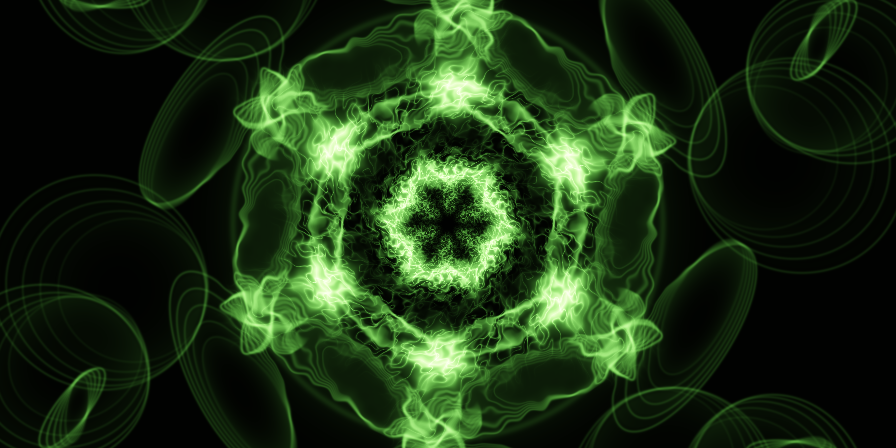
This background is drawn by a WebGL 1 fragment shader. Its source:

```glsl
precision highp float;
// A glowing green six-fold mandala on black: a burning ring, six white nodes,
// tangled knots, and faint veils curling outward. Ribbons are nested ellipses
// repeated by rotation; wisps are ridged noise in seamless log-polar space.

uniform vec2 u_resolution;

const float TAU = 6.2831853;
const float SECTOR = TAU / 6.0;
const float AXIS = 0.445;          // direction of the first node
const float NODE_RADIUS = 0.302;
const float KNOT_RADIUS = 0.455;
const float RING_RADIUS = 0.115;
const float LINE_WIDTH = 0.0032;
const float WARP = 0.085;          // raggedness of the inner figure
const vec3 GLOW_RATE = vec3(0.42, 1.0, 0.28);
const vec3 NIGHT = vec3(0.004, 0.008, 0.002);

// Expresses v in a frame turned by angle a.
vec2 turn(vec2 v, float a) {
  float c = cos(a), s = sin(a);
  return vec2(c * v.x + s * v.y, c * v.y - s * v.x);
}

float gauss(float x, float width) {
  return exp(-x * x / (width * width));
}

float hash(vec2 p) {
  vec3 h = fract(vec3(p.xyx) * 0.1031);
  h += dot(h, h.yzx + 33.33);
  return fract((h.x + h.y) * h.z);
}

// Value noise whose first coordinate repeats once per sector.
float noise(vec2 p, float cells) {
  p *= cells;
  vec2 i = floor(p), f = fract(p);
  f = f * f * (3.0 - 2.0 * f);
  float x0 = mod(i.x, cells), x1 = mod(i.x + 1.0, cells);
  float y = i.y + 80.0 + cells;
  return mix(mix(hash(vec2(x0, y)), hash(vec2(x1, y)), f.x),
             mix(hash(vec2(x0, y + 1.0)), hash(vec2(x1, y + 1.0)), f.x), f.y);
}

// Thin bright filaments along the mid-level of several noise octaves.
float filaments(vec2 p) {
  float sum = 0.0, cells = 5.0;
  for (int i = 0; i < 3; i++) {
    float ridge = 1.0 - abs(2.0 * noise(p, cells) - 1.0);
    sum += pow(ridge, 7.0);
    p.x += 0.35 * p.y;
    cells *= 2.0;
  }
  return sum;
}

// Nested elliptic strands that meet at one end, with a veil inside the rim.
float ribbon(vec2 p, vec2 centre, vec2 size, float tilt, float twist, float veil) {
  float sum = 0.0;
  for (int i = 0; i < 5; i++) {
    float t = float(i) / 4.0;
    float shrink = 0.32 * t;
    vec2 d = turn(p - centre, tilt + twist * t);
    d.y -= size.y * shrink;
    vec2 s = size * (1.0 - shrink);
    float k = length(d / s);
    float dist = abs(k - 1.0) * k / (length(d / (s * s)) + 0.001);
    sum += gauss(dist, LINE_WIDTH) * (1.0 - 0.6 * t);
    sum += veil * k * k * k * (1.0 - smoothstep(0.94, 1.0, k));
  }
  return sum;
}

void main() {
  vec2 p = (gl_FragCoord.xy - 0.5 * u_resolution) / u_resolution.y;

  // Log-polar coordinates, made ragged near the middle
  float r = max(length(p), 0.001);
  vec2 polar = vec2(atan(p.y, p.x + 0.000001) - AXIS, log(r)) / SECTOR;
  vec2 jitter = vec2(noise(polar, 7.0), noise(polar + vec2(0.0, 9.0), 7.0)) - 0.5;
  jitter += 0.5 * (vec2(noise(polar, 17.0), noise(polar + vec2(0.0, 5.0), 17.0)) - 0.5);
  vec2 ragged = polar + WARP * jitter * (1.0 - smoothstep(0.42, 0.58, r));
  float radius = exp(ragged.y * SECTOR);
  float angle = ragged.x * SECTOR;
  vec2 q = radius * vec2(cos(angle), sin(angle));
  float wisps = filaments(ragged);

  // Ribbons and nodes, six times around
  float energy = 0.0, heat = 0.0, tangle = 0.0;
  vec2 between = vec2(cos(SECTOR * 0.5), sin(SECTOR * 0.5));
  for (int i = 0; i < 6; i++) {
    vec2 s = turn(q, float(i) * SECTOR);
    energy += 0.20 * ribbon(s, vec2(0.58, 0.09), vec2(0.095, 0.245), 0.0, 0.12, 0.16);
    energy += 0.13 * ribbon(s, vec2(0.76, -0.218), vec2(0.235, 0.245), 0.4, 0.5, 0.10);
    energy += 0.16 * ribbon(s, vec2(0.95, -0.08), vec2(0.20, 0.225), 0.9, 0.8, 0.12);
    energy += 0.28 * ribbon(s, vec2(0.934, 0.01), vec2(0.11, 0.035), 0.46, 0.5, 0.14);
    energy += 0.55 * ribbon(s, 0.265 * between, vec2(0.035, 0.15), SECTOR * 0.5, 0.18, 0.06);
    energy += 0.32 * ribbon(s, 0.40 * between, vec2(0.065, 0.20), SECTOR * 0.5, -0.2, 0.10);
    vec2 knot = vec2(KNOT_RADIUS, 0.0);
    energy += 0.50 * ribbon(s, knot, vec2(0.10, 0.026), 0.65, 0.3, 0.12);
    energy += 0.50 * ribbon(s, knot, vec2(0.10, 0.024), -0.6, -0.3, 0.12);
    energy += 0.40 * ribbon(s, knot, vec2(0.022, 0.10), 0.15, 0.3, 0.12);
    heat += gauss(length(s - vec2(NODE_RADIUS, 0.0)), 0.047);
    tangle += gauss(length(s - knot), 0.05);
  }
  energy += heat * (2.6 + 4.0 * wisps) + tangle * (0.25 + 0.8 * wisps);

  // Wisps joining the nodes, and a dim halo
  float wave = cos(TAU * ragged.x);
  energy += 0.75 * wisps * gauss(radius - 0.29 - 0.025 * wave, 0.06);
  energy += 0.10 * gauss(r - 0.40, 0.10) + 0.12 * gauss(r - 0.48, 0.008);

  // Hexagonal burning ring with outward flares and petals inside
  float rim = radius - RING_RADIUS - 0.007 * cos(TAU * ragged.x + 6.0 * AXIS);
  energy += gauss(rim, 0.020) * (1.6 + 2.8 * wisps);
  energy += 1.3 * wisps * gauss(max(rim, 0.0), 0.045) * smoothstep(-0.02, 0.01, rim);
  float petals = smoothstep(0.012, 0.05, r) * (1.0 - smoothstep(-0.03, 0.0, rim));
  energy += petals * (0.12 + 0.9 * wisps) * (0.55 + 0.45 * wave);

  gl_FragColor = vec4(NIGHT + (1.0 - NIGHT) * (1.0 - exp(-energy * GLOW_RATE)), 1.0);
}
```
